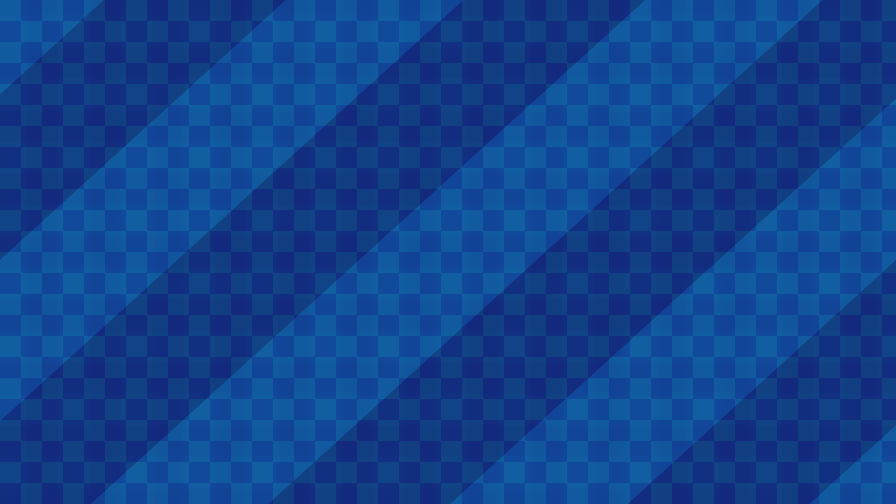
Write a WebGL 1 fragment shader that draws this pattern.

```glsl
precision mediump float;
// Blue checkerboard under broad diagonal stripes, with a faint woven plaid.
// Every layer is a smoothed periodic band, measured in canvas heights
// from the upper left corner.

uniform vec2 u_resolution;

#define ROWS 24.0            // checker cells down the canvas
#define STRIPE_PERIOD 0.713  // horizontal distance between stripes
#define STRIPE_START 0.567   // left edge of a stripe along the top
#define STRIPE_DUTY 0.494    // light share of each period
#define STRIPE_SLANT 1.10    // horizontal shift per unit of height
#define PLAID_CELLS 3.0      // cells per plaid repeat
#define PLAID_SOFTNESS 0.06
#define PLAID_TINT vec3(0.0, 0.014, 0.009)
#define LIGHT_TEAL vec3(0.065, 0.353, 0.622)
#define LIGHT_BLUE vec3(0.068, 0.272, 0.598)
#define DARK_TEAL vec3(0.066, 0.252, 0.515)
#define DARK_NAVY vec3(0.070, 0.175, 0.500)

// Coverage of a band filling [0, duty] of every unit interval.
float band(float t, float duty, float softness) {
  float fromCenter = abs(fract(t - 0.5 * duty + 0.5) - 0.5);
  return 1.0 - smoothstep(-softness, softness, fromCenter - 0.5 * duty);
}

// One where column and row parity agree, zero elsewhere.
float checker(vec2 cell, float softness) {
  float column = band(cell.x * 0.5, 0.5, softness);
  float row = band(cell.y * 0.5, 0.5, softness);
  return mix(1.0 - row, row, column);
}

// Crossed soft bands in the range -1 to 1.
float plaid(vec2 cell) {
  vec2 t = (cell + vec2(0.25, -0.75)) / PLAID_CELLS;
  return band(t.x, 0.5, PLAID_SOFTNESS) + band(t.y, 0.5, PLAID_SOFTNESS) - 1.0;
}

void main() {
  float pixel = 1.0 / u_resolution.y;
  vec2 p = vec2(gl_FragCoord.x, u_resolution.y - gl_FragCoord.y) * pixel;
  vec2 cell = p * ROWS;

  // Two-tone checker in both the light and the dark palette
  float teal = checker(cell, 0.25 * ROWS * pixel);
  vec3 lightCheck = mix(LIGHT_BLUE, LIGHT_TEAL, teal);
  vec3 darkCheck = mix(DARK_NAVY, DARK_TEAL, teal);

  // Diagonal stripes choose the palette
  float along = (p.x + STRIPE_SLANT * p.y - STRIPE_START) / STRIPE_PERIOD;
  float stripe = band(along, STRIPE_DUTY, 0.75 * pixel / STRIPE_PERIOD);
  vec3 color = mix(darkCheck, lightCheck, stripe);

  // Faint woven variation
  color += PLAID_TINT * plaid(cell);
  gl_FragColor = vec4(color, 1.0);
}
```
